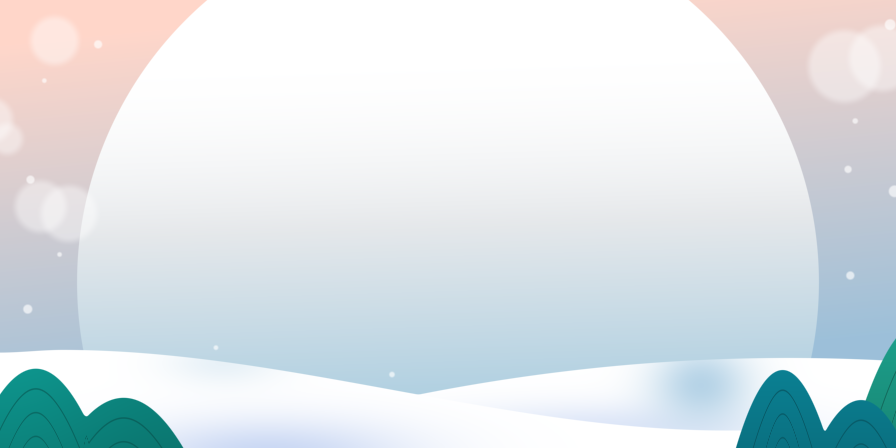
Reproduce this background procedurally as a Shadertoy shader.

```glsl
const vec3 SKY_PINK = vec3(1.0, 0.84, 0.79);
const vec3 SKY_BLUE = vec3(0.61, 0.75, 0.85);
const vec3 WHITE = vec3(1.0);
const vec3 MIST = vec3(0.90, 0.91, 0.92);
const vec3 ICE = vec3(0.68, 0.81, 0.88);
const vec3 LAVENDER = vec3(0.77, 0.83, 0.95);
const vec3 SNOW_BLUE = vec3(0.70, 0.82, 0.90);
const vec3 TEAL = vec3(0.05, 0.56, 0.53);
const vec3 DEEP_BLUE = vec3(0.04, 0.48, 0.55);
const vec3 GREEN = vec3(0.11, 0.61, 0.53);

const vec2 DISC_CENTER = vec2(1.0, 0.37);
const float DISC_RADIUS = 0.828;
const float BOKEH_BLUR = 0.011;
const float BOKEH_ALPHA = 0.42;
const float FLAKE_ALPHA = 0.65;
const float CONTOUR_GAP = 0.053;
const float CONTOUR_WIDTH = 0.0017;

// Soft lights and small flakes: center x, center y, radius
const vec3 BOKEH[7] = vec3[7](
    vec3(0.122, 0.909, 0.053), vec3(1.885, 0.852, 0.080),
    vec3(1.969, 0.870, 0.073), vec3(-0.021, 0.732, 0.049),
    vec3(0.016, 0.690, 0.034), vec3(0.091, 0.539, 0.057),
    vec3(0.154, 0.523, 0.062));
const vec3 FLAKES[12] = vec3[12](
    vec3(0.219, 0.901, 0.009), vec3(0.099, 0.820, 0.005),
    vec3(0.068, 0.599, 0.009), vec3(0.133, 0.432, 0.005),
    vec3(0.062, 0.310, 0.010), vec3(1.987, 0.945, 0.012),
    vec3(1.909, 0.730, 0.006), vec3(1.893, 0.622, 0.008),
    vec3(1.997, 0.573, 0.013), vec3(1.898, 0.385, 0.009),
    vec3(0.875, 0.164, 0.006), vec3(0.482, 0.224, 0.005));

float cover(float inside, float blur) {
    return smoothstep(-blur, blur, inside);
}

float glow(vec2 p, vec2 center, vec2 size) {
    vec2 q = (p - center) / size;
    return exp(-dot(q, q));
}

float smoothMax(float a, float b, float k) {
    float h = max(k - abs(a - b), 0.0) / k;
    return max(a, b) + 0.25 * h * h * k;
}

// Each hump holds its center, peak height and steepness
float hump(float x, vec3 h) {
    return h.y - h.z * (x - h.x) * (x - h.x);
}

float bushTop(float x, vec3 a, vec3 b) {
    return smoothMax(hump(x, a), hump(x, b), 0.02);
}

vec3 paintBush(vec3 base, vec2 p, vec3 a, vec3 b, vec3 leaf, float px) {
    float top = bushTop(p.x, a, b);
    float slope = (bushTop(p.x + 0.002, a, b) - bushTop(p.x - 0.002, a, b)) / 0.004;
    float depth = (top - p.y) / sqrt(1.0 + slope * slope);
    // Contour lines repeat inward from the rim
    float band = abs(fract(depth / CONTOUR_GAP - 0.35) - 0.5) * CONTOUR_GAP;
    float line = (1.0 - smoothstep(CONTOUR_WIDTH - px, CONTOUR_WIDTH + px, band))
               * step(0.02, depth);
    vec3 color = leaf * (0.92 + 0.7 * p.y);
    return mix(base, mix(color, leaf * 0.68, 0.75 * line), cover(depth, px));
}

void mainImage(out vec4 fragColor, in vec2 fragCoord) {
    vec2 p = fragCoord / iResolution.y;
    float px = 0.8 / iResolution.y;
    float fall = 1.0 - p.y;

    // Sky
    float skyMix = clamp((fall + 0.1 * p.x - 0.1) / 0.85, 0.0, 1.0);
    vec3 color = mix(SKY_PINK, SKY_BLUE, skyMix);

    // Large pale disc
    float tilted = fall + 0.03 * (p.x - 1.0);
    float haze = clamp((tilted - 0.1) / 0.4, 0.0, 1.0);
    vec3 disc = mix(WHITE, MIST, haze * haze);
    disc = mix(disc, ICE, clamp((tilted - 0.5) / 0.4, 0.0, 1.0));
    color = mix(color, disc, cover(DISC_RADIUS - length(p - DISC_CENTER), px));

    // Blurred lights and flakes
    for (int i = 0; i < BOKEH.length(); i++) {
        float light = cover(BOKEH[i].z - length(p - BOKEH[i].xy), BOKEH_BLUR);
        color = mix(color, WHITE, BOKEH_ALPHA * light);
    }
    for (int i = 0; i < FLAKES.length(); i++) {
        float flake = cover(FLAKES[i].z - length(p - FLAKES[i].xy), 1.5 * px);
        color = mix(color, WHITE, FLAKE_ALPHA * flake);
    }

    // Snow hills
    float backTop = hump(p.x, vec3(1.76, 0.201, 0.12));
    float frontTop = mix(0.219, 0.039, smoothstep(0.14, 1.62, p.x))
                   - 0.006 * (1.0 - smoothstep(0.0, 0.14, p.x));
    vec3 backSnow = mix(WHITE, LAVENDER, 0.6 * glow(p, vec2(1.35, 0.04), vec2(0.4, 0.06)));
    backSnow = mix(backSnow, SNOW_BLUE, 0.95 * glow(p, vec2(1.565, 0.14), vec2(0.11, 0.09)));
    color = mix(color, backSnow, cover(backTop - p.y, px));
    vec3 frontSnow = mix(WHITE, LAVENDER, 0.95 * glow(p, vec2(0.60, -0.02), vec2(0.32, 0.085)));
    frontSnow = mix(frontSnow, SNOW_BLUE, 0.3 * glow(p, vec2(0.50, 0.19), vec2(0.13, 0.05)));
    color = mix(color, frontSnow, cover(frontTop - p.y, px));

    // Bushes, back to front
    vec3 farHump = vec3(2.06, 0.279, 10.9);
    color = paintBush(color, p, farHump, farHump, GREEN * 0.93, px);
    color = paintBush(color, p, vec3(1.747, 0.174, 16.0), vec3(1.922, 0.107, 11.0), DEEP_BLUE, px);
    vec3 leftLeaf = mix(TEAL, TEAL * 0.9, smoothstep(0.0, 0.4, p.x));
    color = paintBush(color, p, vec3(0.08, 0.177, 9.0), vec3(0.276, 0.112, 6.3), leftLeaf, px);

    fragColor = vec4(color, 1.0);
}
```
